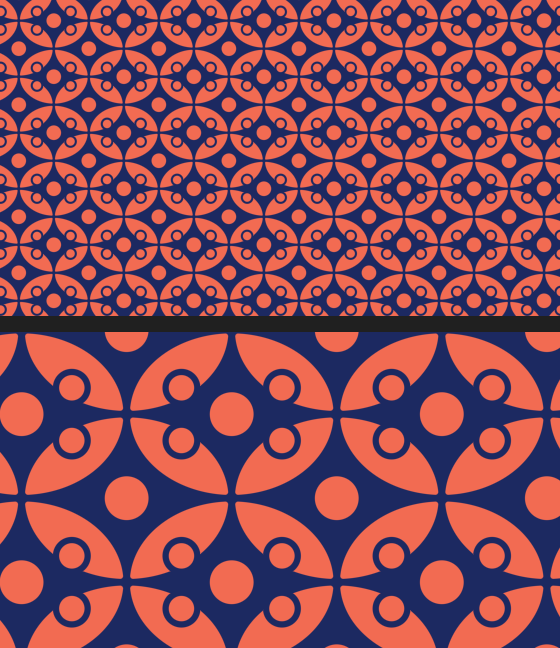
Top: the whole. Bottom: its middle third, enlarged.
Write a Shadertoy shader that draws this pattern.

```glsl
// Interlaced oval lattice: each tile holds four leaves around a centre dot.
// A leaf is the overlap of two ellipses, one centred on the tile and one on
// its corner; ringed beads cut into the leaves and dots fill the corners.

#define TILE vec2(0.22164, 0.1773)      // tile size, in canvas heights
#define ORIGIN vec2(0.1702, 0.0481)     // centre of one tile
#define DOT_RADIUS 0.0231
#define BEAD_POS vec2(0.0530, 0.0278)   // bead offset from the tile centre
#define BEAD_RADIUS 0.0134
#define RING_RADIUS 0.0200
#define GAP 0.0034                      // half the line between leaves
#define TIP_ROUND 0.0035
#define CORAL vec3(0.95, 0.42, 0.32)
#define NAVY vec3(0.11, 0.16, 0.38)

float circleDist(vec2 p, float radius) {
    return length(p) - radius;
}

// First-order distance to an axis-aligned ellipse
float ellipseDist(vec2 p, vec2 radii) {
    float k = length(p / radii);
    return k * (k - 1.0) / max(length(p / (radii * radii)), 1e-4);
}

// Intersection of two shapes with a rounded corner
float roundIntersect(float a, float b, float r) {
    vec2 d = vec2(a, b) + r;
    return min(max(d.x, d.y), 0.0) + length(max(d, 0.0)) - r;
}

float patternDist(vec2 p) {
    // Repeat the tile, then fold it into one quadrant
    vec2 halfTile = 0.5 * TILE;
    vec2 q = abs((fract((p - ORIGIN) / TILE + 0.5) - 0.5) * TILE);
    vec2 corner = q - halfTile;

    // Leaf with the ring cut out
    float leaf = roundIntersect(ellipseDist(q, halfTile) + GAP,
                                ellipseDist(corner, halfTile) + GAP, TIP_ROUND);
    float shape = max(leaf, -circleDist(q - BEAD_POS, RING_RADIUS));

    // Bead, centre dot and corner dot
    shape = min(shape, circleDist(q - BEAD_POS, BEAD_RADIUS));
    shape = min(shape, circleDist(q, DOT_RADIUS));
    return min(shape, circleDist(corner, DOT_RADIUS));
}

void mainImage(out vec4 fragColor, in vec2 fragCoord) {
    float pixel = 1.0 / iResolution.y;
    float d = patternDist(fragCoord * pixel);
    float ink = 1.0 - smoothstep(-0.75 * pixel, 0.75 * pixel, d);
    fragColor = vec4(mix(NAVY, CORAL, ink), 1.0);
}
```
